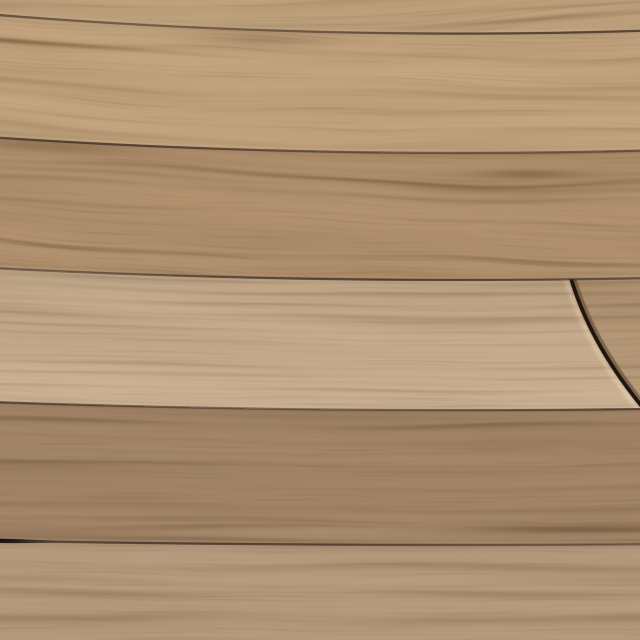
A WebGL 2 fragment shader for this texture:

```glsl
#version 300 es
precision highp float;
// Six bowed wooden boards with thin seams and one curved joint at the right.
// The canvas is unbent into flat board heights; the grain is cellular streaks,
// one jittered line per row, with layered sines for waves and soft tone.

uniform vec2 u_resolution;
out vec4 fragColor;

float hash(vec2 p) {
  p = fract(p * vec2(0.1031, 0.1137));
  p += dot(p, p.yx + 33.33);
  return fract((p.x + p.y) * p.x * 7.31);
}

// One wavering line per unit row, of random height and strength.
float streaks(vec2 p, float seed) {
  float sum = 0.0;
  for (int i = -1; i <= 1; i++) {
    float row = floor(p.y) + float(i);
    float place = hash(vec2(row, seed));
    float depth = hash(vec2(row + 57.0, seed + 19.0));
    float d = p.y - row - 0.2 - 0.6 * place;
    d += 0.13 * sin(p.x * (3.0 + 6.0 * depth) + place * 40.0);
    float strength = depth * (0.6 + 0.4 * sin(p.x * (3.0 + 7.0 * place) + depth * 50.0));
    sum += strength * exp(-d * d * (d > 0.0 ? 26.0 : 11.0));
  }
  return sum - 0.13;
}

// Soft elongated mark, tilted by a slope.
float fleck(vec2 p, vec2 centre, vec2 size, float slope) {
  vec2 q = p - centre;
  q.y -= slope * q.x;
  q /= size;
  return exp(-dot(q, q));
}

void main() {
  vec2 uv = gl_FragCoord.xy / u_resolution;
  float px = 1.0 / u_resolution.y;

  // Unbend the boards: the bow grows towards the top.
  float bow = pow(abs(1.0 - uv.x / 0.72), 2.0);
  float v = (uv.y - 0.0023 * bow) / (1.0 + 0.028 * bow);

  // Find the board and the nearest seam.
  float seams[5] = float[5](0.1485, 0.359, 0.5625, 0.761, 0.9475);
  int board = 0;
  int nearest = 0;
  float seamDist = 1.0;
  for (int i = 0; i < 5; i++) {
    float d = v - seams[i];
    if (d > 0.0) board = i + 1;
    if (abs(d) < abs(seamDist)) { seamDist = d; nearest = i; }
  }

  vec3 woods[6] = vec3[6](
    vec3(0.695, 0.585, 0.470), vec3(0.615, 0.500, 0.385), vec3(0.755, 0.655, 0.535),
    vec3(0.665, 0.540, 0.405), vec3(0.738, 0.618, 0.475), vec3(0.728, 0.612, 0.470));
  float rows[6] = float[6](38.0, 56.0, 84.0, 62.0, 44.0, 36.0);
  float contrast[6] = float[6](0.17, 0.20, 0.13, 0.23, 0.17, 0.13);
  vec3 wood = woods[board];
  float seed = float(board) * 7.0 + 3.0;

  // Grain: main lines, fine fibres and broad tone.
  float tilt = board == 5 ? 0.075 : board == 3 ? -0.022 : board == 4 ? -0.008 : 0.0;
  float wave = board > 2 ? 0.0035 : 0.0012;
  float g = v - tilt * uv.x;
  g += wave * (sin(uv.x * 7.0 + v * 23.0 + seed) + 0.5 * sin(uv.x * 15.0 - v * 41.0));
  float shade = contrast[board] * streaks(vec2(uv.x, g * rows[board]), seed);
  shade += 0.07 * streaks(vec2(uv.x * 3.0, g * 150.0), seed + 31.0);
  shade += 0.05 * streaks(vec2(uv.x * 1.5, g * 21.0), seed + 67.0);
  shade += 0.012 * sin(g * 61.0 + sin(uv.x * 4.0 + seed)) + 0.008 * sin(uv.x * 5.0 + g * 30.0);

  // Stronger growth marks.
  if (board == 5) {
    shade += 0.17 * fleck(uv, vec2(0.82, 0.969), vec2(0.20, 0.004), 0.077);
    shade += 0.12 * fleck(uv, vec2(0.92, 0.992), vec2(0.16, 0.003), 0.06);
  } else if (board == 4) {
    shade += 0.20 * fleck(uv, vec2(0.03, 0.935), vec2(0.23, 0.0035), -0.07);
    shade += 0.15 * fleck(uv, vec2(0.41, 0.938), vec2(0.10, 0.009), -0.03);
  } else if (board == 3) {
    shade += 0.20 * fleck(uv, vec2(0.82, 0.729), vec2(0.075, 0.006), -0.01);
    shade += 0.17 * fleck(uv, vec2(0.08, 0.771), vec2(0.13, 0.009), -0.06);
  } else if (board == 2) {
    shade -= 0.05 * (1.0 - smoothstep(0.36, 0.50, v)) - 0.02;
  } else if (board == 1) {
    shade += 0.18 * fleck(uv, vec2(0.93, 0.175), vec2(0.20, 0.007), 0.02);
    shade += 0.08 * fleck(uv, vec2(0.0, 0.165), vec2(0.25, 0.012), -0.02);
    shade -= 0.06 * fleck(uv, vec2(0.45, 0.17), vec2(0.25, 0.016), 0.0);
  }
  vec3 color = wood * (1.0 - shade * vec3(0.85, 1.0, 1.2));

  // Curved joint: pale rim, brown bevel and dark gap.
  if (board == 2) {
    float t = 0.5625 - uv.y;
    float side = (uv.x - 0.893 - 0.3 * t - 1.3 * t * t) / sqrt(1.0 + pow(0.3 + 2.6 * t, 2.0));
    color *= mix(vec3(1.0), vec3(0.91, 0.88, 0.84), smoothstep(-px, px, side));
    color += 0.07 * exp(-pow((side + 0.008) / 0.004, 2.0));
    float bevel = smoothstep(-px, px, side) * (1.0 - smoothstep(0.006, 0.010, side));
    color = mix(color, vec3(0.42, 0.32, 0.23), 0.75 * bevel);
    color = mix(color, vec3(0.12, 0.08, 0.06), 1.0 - smoothstep(0.0018, 0.0018 + 1.5 * px, abs(side)));
  }

  // Seams: a thin dark line under a pale lip.
  float leftGap = nearest == 0 ? 1.0 - smoothstep(0.0, 0.10, uv.x) : 0.0;
  float halfWidth = 0.0007 + 0.0016 * leftGap;
  float line = 1.0 - smoothstep(halfWidth, halfWidth + 1.3 * px, abs(seamDist));
  float weight = 0.68 + 0.14 * sin(uv.x * 5.0 + float(nearest) * 2.4) + 0.25 * leftGap;
  color += 0.045 * exp(-pow((seamDist - 0.0035) / 0.002, 2.0));
  color *= 1.0 - 0.10 * exp(-abs(seamDist) / 0.004);
  color = mix(color, mix(vec3(0.27, 0.20, 0.15), vec3(0.07, 0.05, 0.04), leftGap), line * min(weight, 1.0));

  fragColor = vec4(clamp(color, 0.0, 1.0), 1.0);
}
```
